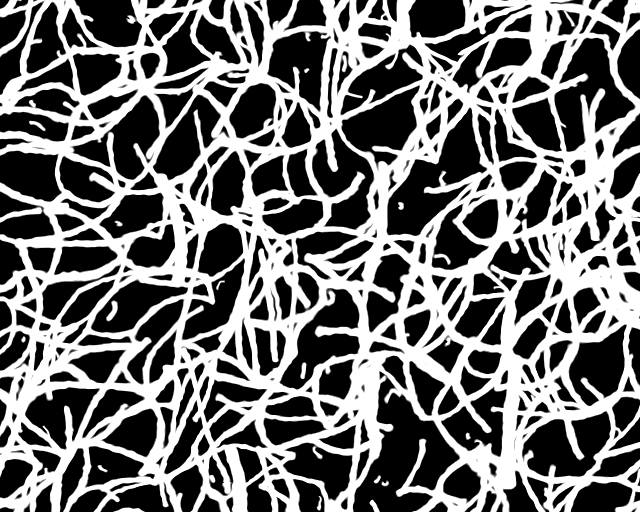
Reproduce this texture procedurally as a WebGL 2 fragment shader.

```glsl
#version 300 es
precision highp float;
uniform vec2 u_resolution;
out vec4 fragColor;

// Lengths are fractions of the canvas height; ranges are (min, max).
const float PI = 3.14159;
const vec3 GROUND = vec3(0.0);
const vec3 VESSEL = vec3(1.0);
const float EDGE = 0.0012;
const float FILLET = 0.004;
const vec2 SWAY = vec2(6.0, 0.035);     // frequency, amplitude
const vec2 TWIST = vec2(15.0, 0.016);   // frequency, amplitude
const vec2 ROUGH = vec2(100.0, 0.0038); // frequency, amplitude
const vec2 LINK_WIDTH = vec2(0.0046, 0.0076);
const float FINE_CELL = 0.085;
const float FINE_SHARE = 0.5;
const float WIDE_CELL = 0.15;
const float WIDE_SHARE = 0.66;
const float STRAND_CELL = 0.13;
const vec2 STRAND_LENGTH = vec2(0.17, 0.38);
const vec2 STRAND_WIDTH = vec2(0.0048, 0.0076);
const float STRAND_SHARE = 0.85;
const float TRUNK_CELL = 0.28;
const vec2 TRUNK_LENGTH = vec2(0.14, 0.28);
const vec2 TRUNK_WIDTH = vec2(0.0085, 0.0140);
const float TRUNK_SHARE = 0.4;
const float SPUR_CELL = 0.07;
const vec2 SPUR_LENGTH = vec2(0.004, 0.03);
const vec2 SPUR_WIDTH = vec2(0.0024, 0.0044);
const float SPUR_SHARE = 0.45;

// Integer hash, three values in 0..1
vec3 hash(ivec2 cell, int seed) {
    uvec3 v = uvec3(ivec3(cell, seed)) * 1664525u + 1013904223u;
    v.x += v.y * v.z; v.y += v.z * v.x; v.z += v.x * v.y;
    v ^= v >> 16u;
    v.x += v.y * v.z; v.y += v.z * v.x; v.z += v.x * v.y;
    return vec3(v >> 8u) / 16777216.0;
}

vec2 noise(vec2 p, int seed) {
    ivec2 i = ivec2(floor(p));
    vec2 f = fract(p);
    f = f * f * (3.0 - 2.0 * f);
    vec2 low = mix(hash(i, seed).xy, hash(i + ivec2(1, 0), seed).xy, f.x);
    vec2 high = mix(hash(i + ivec2(0, 1), seed).xy, hash(i + ivec2(1, 1), seed).xy, f.x);
    return mix(low, high, f.y);
}

float smoothUnion(float a, float b) {
    float h = max(FILLET - abs(a - b), 0.0) / FILLET;
    return min(a, b) - 0.25 * FILLET * h * h;
}

// Bowed, tapering line from a to b
float strand(vec2 p, vec2 a, vec2 b, float bow, float width, float taper) {
    vec2 d = b - a;
    float t = clamp(dot(p - a, d) / dot(d, d), 0.0, 1.0);
    vec2 q = a + d * t + vec2(-d.y, d.x) * bow * 4.0 * t * (1.0 - t);
    float slope = 4.0 * bow * (1.0 - 2.0 * t);
    return length(p - q) / sqrt(1.0 + slope * slope) - width * mix(1.0, taper, t);
}

// Free strands, one per cell at most
float scatter(vec2 p, float size, int reach, int seed, vec2 lengths, vec2 widths,
              float bend, float upright, float share) {
    ivec2 home = ivec2(floor(p / size));
    float dist = 1.0;
    for (int y = -reach; y <= reach; y++)
    for (int x = -reach; x <= reach; x++) {
        ivec2 cell = home + ivec2(x, y);
        vec3 place = hash(cell, seed), form = hash(cell, seed + 1), extra = hash(cell, seed + 2);
        vec2 center = (vec2(cell) + place.xy) * size;
        if (extra.x > share * mix(0.75, 1.25, noise(center * 3.0, 90).x)) continue;
        float angle = PI * place.z;
        angle += 0.25 * sin(2.0 * angle);
        angle = mix(angle, PI * 0.5 + 0.35 * (place.z - 0.5), upright);
        vec2 arm = 0.5 * mix(lengths.x, lengths.y, form.x) * vec2(cos(angle), sin(angle));
        float width = mix(widths.x, widths.y, form.y);
        dist = smoothUnion(dist, strand(p, center - arm, center + arm,
            bend * (2.0 * form.z - 1.0), width, mix(0.6, 1.2, extra.y)));
    }
    return dist;
}

vec2 meshNode(ivec2 cell, int seed) {
    return vec2(cell) + 0.05 + 0.9 * hash(cell, seed).xy;
}

// Links to the right, upper and diagonal neighbours
float mesh(vec2 p, float size, int seed, float bend, float share) {
    ivec2 home = ivec2(floor(p / size));
    float dist = 1.0;
    for (int y = -2; y <= 1; y++)
    for (int x = -2; x <= 1; x++)
    for (int k = 1; k <= 3; k++) {
        ivec2 cell = home + ivec2(x, y);
        vec3 h = hash(cell, seed + k);
        if (h.x > (k == 3 ? 0.5 * share : share)) continue;
        vec2 a = meshNode(cell, seed) * size;
        vec2 b = meshNode(cell + ivec2(k & 1, k >> 1), seed) * size;
        float width = mix(LINK_WIDTH.x, LINK_WIDTH.y, h.y);
        dist = smoothUnion(dist, strand(p, a, b, bend * (2.0 * h.z - 1.0), width, 1.0));
    }
    return dist;
}

void main() {
    vec2 p = gl_FragCoord.xy / u_resolution.y;
    p += SWAY.y * (noise(p * SWAY.x, 70) - 0.5);
    p += TWIST.y * (noise(p * TWIST.x, 72) - 0.5);
    p += ROUGH.y * (noise(p * ROUGH.x, 71) - 0.5);

    float dist = mesh(p, FINE_CELL, 40, 0.25, FINE_SHARE);
    dist = smoothUnion(dist, mesh(p, WIDE_CELL, 50, 0.3, WIDE_SHARE));
    dist = smoothUnion(dist, scatter(p, STRAND_CELL, 2, 10, STRAND_LENGTH, STRAND_WIDTH, 0.3, 0.0, STRAND_SHARE));
    dist = smoothUnion(dist, scatter(p, TRUNK_CELL, 1, 25, TRUNK_LENGTH, TRUNK_WIDTH, 0.06, 1.0, TRUNK_SHARE));
    dist = smoothUnion(dist, scatter(p, SPUR_CELL, 1, 30, SPUR_LENGTH, SPUR_WIDTH, 0.35, 0.0, SPUR_SHARE));
    fragColor = vec4(mix(GROUND, VESSEL, clamp(0.5 - 0.5 * dist / EDGE, 0.0, 1.0)), 1.0);
}
```
